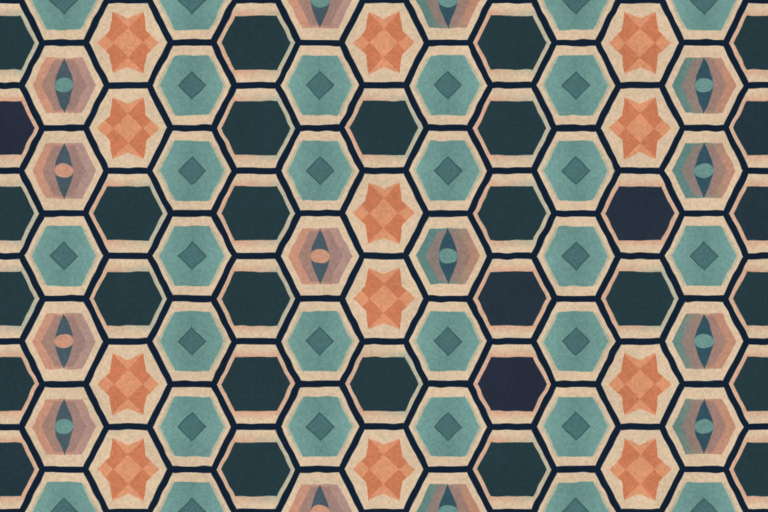
This pattern is drawn by a WebGL 2 fragment shader. Its source:

```glsl
#version 300 es
precision highp float;

uniform vec2 u_resolution;
out vec4 outColor;

// Layout: one unit is the height of a tile
const float ROWS = 6.0;
const float COLUMN_STEP = 0.75;
const vec2 SLANT = vec2(0.8944, 0.4472);
const vec2 TILE = vec2(0.5, 0.4472);        // flat and slanted apothems
const vec2 DARK_SIZE = vec2(0.315, 0.36);
const vec2 TEAL_SIZE = vec2(0.35, 0.335);
const vec2 EYE_SIZE = vec2(0.325, 0.335);
const float GROUT = 0.036;
const float STAR_TIP = 0.42;
const float STAR_NOTCH = 0.285;
const float FACET = 0.17;
const float WOBBLE = 0.016;
const float GRAIN = 0.07;

const vec3 NAVY = vec3(0.08, 0.13, 0.19);
const vec3 INK = vec3(0.15, 0.23, 0.25);
const vec3 PLUM = vec3(0.16, 0.18, 0.24);
const vec3 CREAM = vec3(0.85, 0.75, 0.63);
const vec3 PEACH = vec3(0.82, 0.60, 0.50);
const vec3 SAGE = vec3(0.64, 0.67, 0.59);
const vec3 TEAL = vec3(0.42, 0.57, 0.545);
const vec3 DEEP_TEAL = vec3(0.29, 0.43, 0.43);
const vec3 ORANGE = vec3(0.79, 0.48, 0.34);
const vec3 APRICOT = vec3(0.85, 0.58, 0.43);
const vec3 MAUVE = vec3(0.59, 0.48, 0.45);
const vec3 SLATE = vec3(0.21, 0.32, 0.37);

const int DARK_TILE = 0, TEAL_TILE = 1, EYE_TILE = 2, STAR_TILE = 3;

float hash(vec2 p) {
    vec3 q = fract(p.xyx * vec3(0.1031, 0.1030, 0.0973));
    q += dot(q, q.yzx + 33.33);
    return fract((q.x + q.y) * q.z);
}

float noise(vec2 p) {
    vec2 i = floor(p), f = fract(p);
    f = f * f * (3.0 - 2.0 * f);
    return mix(mix(hash(i), hash(i + vec2(1, 0)), f.x),
               mix(hash(i + vec2(0, 1)), hash(i + vec2(1, 1)), f.x), f.y);
}

float hexagon(vec2 p, vec2 size) {
    p = abs(p);
    return max(p.y - size.x, dot(p, SLANT) - size.y);
}

float star(vec2 p) {
    p.x /= 0.866;
    const float SECTOR = 1.0472;
    float a = mod(atan(p.y, p.x) + 0.5 * SECTOR, SECTOR) - 0.5 * SECTOR;
    vec2 q = length(p) * vec2(cos(a), abs(sin(a)));
    vec2 edge = STAR_NOTCH * vec2(0.866, 0.5) - vec2(STAR_TIP, 0.0);
    return dot(q - vec2(STAR_TIP, 0.0), normalize(vec2(edge.y, -edge.x)));
}

// Arrangement mirrored about the centre in both directions
int tileKind(int column, float row) {
    int c = abs(column);
    float r = abs(row);
    bool third = mod(r, 3.0) < 0.25;
    if (c == 0) return abs(r - 1.5) < 0.25 ? DARK_TILE : STAR_TILE;
    if (c == 4) return r < 1.0 ? DARK_TILE : STAR_TILE;
    if (c % 2 == 0) return DARK_TILE;
    if (c == 1) return third ? EYE_TILE : TEAL_TILE;
    if (c == 5) return third ? TEAL_TILE : EYE_TILE;
    return TEAL_TILE;
}

void main() {
    vec2 pos = (gl_FragCoord.xy - 0.5 * u_resolution) * ROWS / u_resolution.y;
    float soft = 0.004 + 0.75 * ROWS / u_resolution.y;
    #define COVER(d) (1.0 - smoothstep(-soft, soft, d))

    // Nearest tile among the two neighbouring columns
    float best = 1e3, column = 0.0, row = 0.0;
    for (int k = 0; k < 2; k++) {
        float c = floor(pos.x / COLUMN_STEP) + float(k);
        float shift = mod(c, 2.0) < 0.5 ? 0.5 : 0.0;
        float r = floor(pos.y - shift + 0.5) + shift;
        float d = hexagon(pos - vec2(c * COLUMN_STEP, r), TILE);
        if (d < best) { best = d; column = c; row = r; }
    }
    vec2 p = pos - vec2(column * COLUMN_STEP, row);
    float seed = hash(vec2(column, row * 2.0) + 40.0);
    p += WOBBLE * (vec2(noise(pos * 9.0 + 50.0), noise(pos * 9.0 + 90.0)) - 0.5);
    float side = smoothstep(-0.3, 0.3, p.x + 0.3 * (seed - 0.5));
    float blotch = noise(pos * 3.0 + 70.0);

    // Tile faces
    int kind = tileKind(int(column), row);
    vec3 color = CREAM;
    if (kind == DARK_TILE) {
        float d = hexagon(p, DARK_SIZE);
        vec3 blush = mix(PEACH, mix(SAGE, PEACH, step(0.6, seed)), side);
        color = mix(color, blush, (0.35 + 0.5 * blotch) * (1.0 - smoothstep(0.0, 0.11, d)));
        color = mix(color, mix(INK, PLUM, smoothstep(0.55, 0.9, seed)), COVER(d));
    } else if (kind == TEAL_TILE) {
        color = mix(color, SAGE, 0.6 * COVER(hexagon(p, TEAL_SIZE + vec2(-0.01, 0.03))));
        color = mix(color, TEAL * (0.97 + 0.1 * abs(p.x) / 0.3), COVER(hexagon(p, TEAL_SIZE)));
        float diamond = abs(p.x) + abs(p.y) - 0.17;
        color = mix(color, DEEP_TEAL * 0.86, COVER(diamond));
        color = mix(color, DEEP_TEAL, COVER(diamond + 0.022));
    } else if (kind == EYE_TILE) {
        bool warm = column < 0.0;
        vec3 band = warm ? mix(PEACH * 0.95, MAUVE * 1.15, side) : mix(TEAL * 0.9, PEACH * 0.9, side);
        color = mix(color, band, COVER(hexagon(p, EYE_SIZE)));
        color = mix(color, mix(band, MAUVE, 0.75), COVER(hexagon(p, EYE_SIZE - vec2(0.03, 0.10))));
        float lens = abs(p.x) - 0.11 * (1.0 - pow(abs(p.y) / 0.32, 1.5));
        color = mix(color, warm ? mix(SLATE, MAUVE, 0.2) : SLATE, COVER(lens));
        vec3 iris = warm && seed > 0.4 ? PEACH * 0.97 : TEAL;
        color = mix(color, iris, COVER((length(p / vec2(0.115, 0.085)) - 1.0) * 0.09));
    } else {
        vec2 diagonal = abs(vec2(p.x + p.y, p.x - p.y));
        vec2 beyond = smoothstep(FACET - soft, FACET + soft, diagonal);
        float checker = beyond.x + beyond.y - 2.0 * beyond.x * beyond.y;
        color = mix(color, mix(APRICOT, ORANGE, checker), COVER(star(p)));
    }

    // Grout, then faded patches and printed grain
    color = mix(NAVY, color, COVER(hexagon(p, TILE) + GROUT));
    float grain = 0.6 * noise(pos * 34.0 + 300.0) + 0.4 * noise(pos * 70.0 + 700.0);
    color *= 1.0 + GRAIN * (2.0 * grain - 1.0) + 0.05 * (blotch - 0.5);
    outColor = vec4(color, 1.0);
}
```
